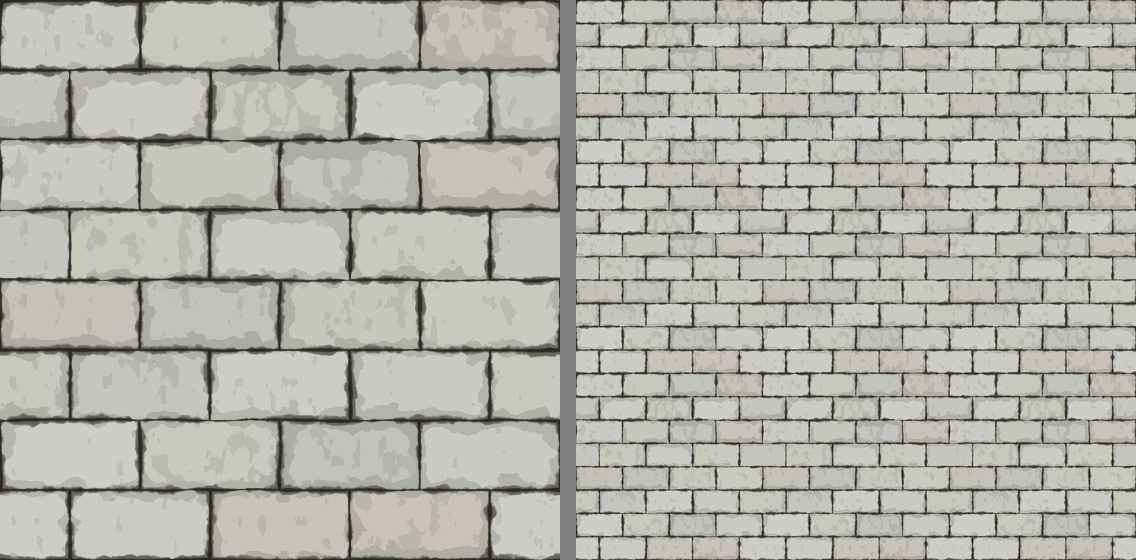
Left, the tile; right, the same tile 3 across and 3 down.
A WebGL 1 fragment shader for this texture:

```glsl
precision highp float;
// Seamless wall of worn pale grey bricks in running bond with dark, grimy joints.

uniform vec2 u_resolution;

const float COLUMNS = 4.0;
const float ROWS = 8.0;
const vec2 HALF_BRICK = vec2(1.0, 0.5); // in units of one row height

const vec3 COOL_FACE = vec3(0.765, 0.763, 0.748);
const vec3 WARM_FACE = vec3(0.775, 0.755, 0.728);
const vec3 GREEN_FACE = vec3(0.780, 0.782, 0.745);
const vec3 LIGHT_FACE = vec3(0.800, 0.795, 0.780);
const vec3 GRIME = vec3(0.52, 0.51, 0.49);
const vec3 DARK_GRIME = vec3(0.39, 0.38, 0.36);
const vec3 JOINT_EDGE = vec3(0.27, 0.27, 0.25);
const vec3 JOINT_CORE = vec3(0.17, 0.16, 0.15);

float hash(vec2 p) {
  return fract(sin(dot(p, vec2(127.1, 311.7))) * 43758.5);
}

// Value noise that repeats after a whole number of cells.
float wrapNoise(vec2 p, vec2 period) {
  vec2 cell = floor(p);
  vec2 f = fract(p);
  f = f * f * (3.0 - 2.0 * f);
  vec2 a = mod(cell, period);
  vec2 b = mod(cell + 1.0, period);
  return mix(mix(hash(a), hash(vec2(b.x, a.y)), f.x),
             mix(hash(vec2(a.x, b.y)), hash(b), f.x), f.y);
}

// Four octaves of wrapping noise, centred on zero.
float wear(vec2 uv, vec2 period) {
  float sum = 0.0;
  float amplitude = 0.533;
  for (int i = 0; i < 4; i++) {
    sum += amplitude * (wrapNoise(uv * period, period) - 0.5);
    amplitude *= 0.5;
    period *= 2.0;
  }
  return sum;
}

// Distance inwards from the outline of a rounded rectangle.
float insetDistance(vec2 p, vec2 halfSize, float radius) {
  vec2 q = abs(p) - halfSize + radius;
  return radius - length(max(q, 0.0)) - min(max(q.x, q.y), 0.0);
}

// One where the value lies below the limit, with a smooth edge.
float below(float value, float limit, float soft) {
  return 1.0 - smoothstep(limit - soft, limit + soft, value);
}

vec3 faceColour(float pick) {
  vec3 colour = mix(COOL_FACE, GREEN_FACE, step(0.25, pick));
  colour = mix(colour, LIGHT_FACE, step(0.55, pick));
  return mix(colour, WARM_FACE, step(0.8, pick));
}

void main() {
  vec2 uv = gl_FragCoord.xy / u_resolution;
  float soft = 0.7 * ROWS / min(u_resolution.x, u_resolution.y);

  // Wear at several scales
  float broad = wear(uv, vec2(24.0));
  float patches = wear(uv + 0.37, vec2(28.0, 32.0));
  float streaks = wear(uv + 0.61, vec2(52.0, 28.0));
  float fine = wear(uv + 0.13, vec2(64.0));

  // Brick layout with slightly wavering joints
  vec2 waver = vec2(wrapNoise(uv * 20.0, vec2(20.0)),
                    wrapNoise(uv * 20.0 + 7.0, vec2(20.0))) - 0.5;
  vec2 p = uv * vec2(COLUMNS, ROWS) + waver * vec2(0.015, 0.03);
  float row = floor(p.y);
  p.x += 0.5 * (1.0 - mod(row, 2.0));
  vec2 brick = mod(floor(p), vec2(COLUMNS, ROWS));
  vec2 local = (fract(p) - 0.5) * 2.0 * HALF_BRICK;

  // Face tint and blotches
  float tintPick = hash(brick + 3.7);
  vec3 face = faceColour(tintPick) * mix(0.99, 1.01, hash(brick + 9.2));
  vec3 shade = face * vec3(0.89, 0.885, 0.88);
  float blotchLimit = mix(0.11, 0.30, hash(brick + 21.3)) - 0.04 * step(0.8, tintPick);
  float blotch = below(-streaks, -blotchLimit, 0.012);
  vec3 colour = mix(face, shade, 0.6 * blotch);

  // Uneven shaded border, off centre on each brick
  vec2 shift = vec2(hash(brick + 31.1), hash(brick + 43.9)) - 0.5;
  float border = insetDistance(local + shift * vec2(0.12, 0.13), HALF_BRICK, 0.22);
  float borderWidth = mix(0.05, 0.17, hash(brick + 57.5));
  colour = mix(colour, shade, below(border + 0.4 * patches, borderWidth, soft));

  // Ragged grime, gathering in the corners
  float grime = insetDistance(local, HALF_BRICK, 0.08) + 0.10 * fine + 0.14 * broad;
  colour = mix(colour, GRIME, 0.9 * below(grime, 0.046, soft));
  colour = mix(colour, DARK_GRIME, 0.9 * below(grime, 0.030, soft));

  // Joint lines
  vec2 edge = HALF_BRICK - abs(local);
  float joint = min(edge.x - 0.004, edge.y) + 0.03 * fine + 0.03 * broad;
  colour = mix(colour, JOINT_EDGE, below(joint, 0.021, soft));
  colour = mix(colour, JOINT_CORE, below(joint, 0.012, soft));

  gl_FragColor = vec4(colour, 1.0);
}
```
